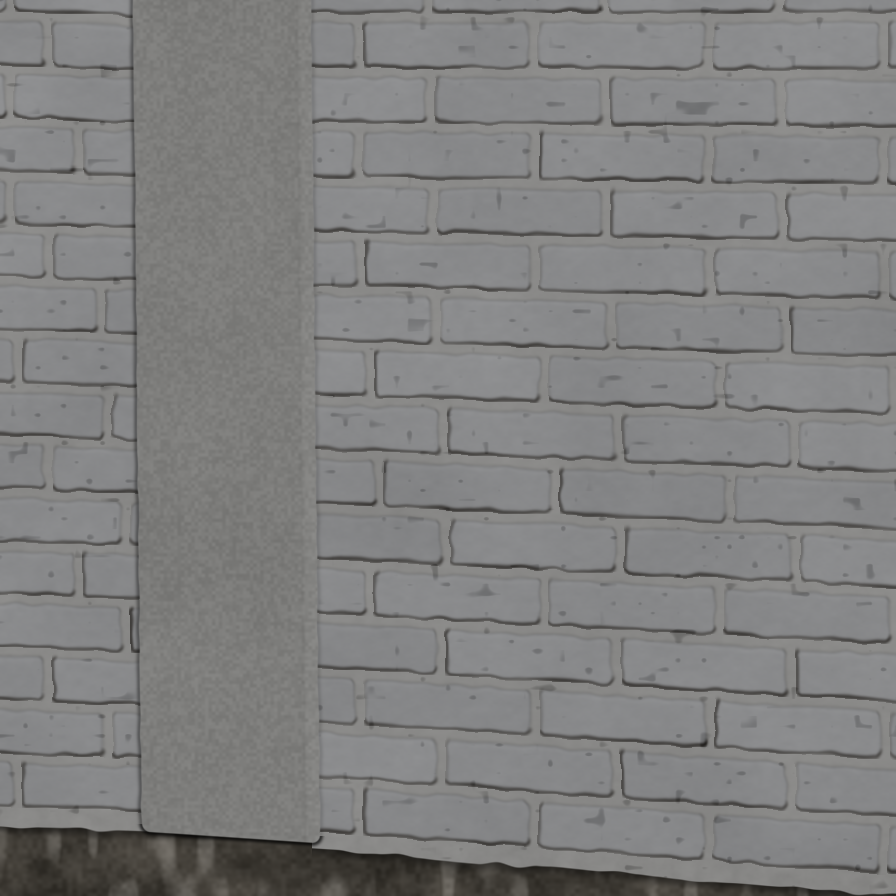
Reproduce this texture procedurally as a Shadertoy shader.

```glsl
// Draws a painted grey brick wall split by a smooth plaster pillar above dark ground.

const float JOINT_PERIOD = 0.1953;
const vec3 BRICK_COLOR = vec3(0.533, 0.536, 0.542);
const vec3 MORTAR_COLOR = vec3(0.540, 0.538, 0.532);
const vec3 SHADOW_COLOR = vec3(0.20, 0.19, 0.18);
const vec3 PILLAR_COLOR = vec3(0.487, 0.486, 0.478);

float hash(vec2 p) {
    vec3 q = fract(vec3(p.xyx) * 0.1031);
    q += dot(q, q.yzx + 33.33);
    return fract((q.x + q.y) * q.z);
}

float noise(vec2 p) {
    vec2 i = floor(p), f = fract(p);
    f = f * f * (3.0 - 2.0 * f);
    return mix(mix(hash(i), hash(i + vec2(1, 0)), f.x),
               mix(hash(i + vec2(0, 1)), hash(i + vec2(1, 1)), f.x), f.y);
}

float fbm(vec2 p) {
    float sum = 0.0, amp = 0.5;
    for (int i = 0; i < 4; i++) {
        sum += amp * noise(p);
        p = p * 2.03 + 17.0;
        amp *= 0.5;
    }
    return sum;
}

float roundBox(vec2 p, vec2 halfSize, float radius) {
    vec2 q = abs(p) - halfSize + radius;
    return length(max(q, 0.0)) + min(max(q.x, q.y), 0.0) - radius;
}

float bell(float x, float width) {
    return exp(-x * x / (width * width));
}

// Position of one vertical joint in each course
float rightJoint(float row) {
    float shift = bell(row - 9.0, 2.5);
    return mod(row, 2.0) > 0.5 ? 0.405 + 0.0234 * shift
                               : 0.483 + 0.001 * row + 0.0104 * shift;
}

float leftJoint(float row) {
    if (mod(row, 2.0) > 0.5) return 0.0586 + 0.034 * cos((row - 3.0) * 0.785);
    return row < 5.0 ? 0.016 : 0.117 + 0.033 * bell(row - 11.0, 2.5);
}

// One painted brick with its mortar and shadowed lower and left edges
vec3 brickCell(vec2 cell, vec2 id, vec2 p, float rowHeight) {
    vec2 center = vec2(0.093, rowHeight * 0.565);
    float d = roundBox(cell - center, vec2(0.092, rowHeight * 0.395), 0.006);
    float inside = smoothstep(0.002, -0.002, d);
    float tone = (hash(id + 4.7) - 0.5) * 0.022;
    vec3 col = mix(MORTAR_COLOR, BRICK_COLOR + tone, inside);

    float top = smoothstep(0.35, 0.12, cell.y / rowHeight);
    float low = smoothstep(0.80, 0.94, cell.y / rowHeight);
    float left = smoothstep(0.008, 0.002, cell.x);
    float right = smoothstep(0.178, 0.184, cell.x);
    col += 0.022 * top * bell(d + 0.004, 0.003);
    col -= 0.045 * (top + right) * bell(d, 0.0022);

    float wear = noise(p * vec2(24.0, 40.0) + id * 3.1);
    float strength = hash(id + 9.3);
    float lowShade = low * mix(0.50, 1.0, wear);
    float leftShade = left * mix(0.12, 0.95, strength * strength);
    float width = mix(0.0019, 0.0030, wear);
    float crack = max(lowShade * bell(d - 0.0005, width),
                      leftShade * bell(d, width + 0.0008 * strength));
    return mix(col, SHADOW_COLOR, crack * 0.88);
}

vec3 wall(vec2 p, bool isRight) {
    vec2 wobble = vec2(noise(p * 65.0), noise(p * 55.0 + 31.0)) - 0.5;
    vec2 q = p + 0.0042 * wobble;
    float s = q.x - 0.3516;
    float rowHeight = isRight ? 0.0609 : 0.0591;
    float level = isRight ? (q.y + 0.0022 * s) / (1.0 + 0.0822 * s) - 0.015
                          : q.y - 0.035 * (q.x - 0.15) - 0.0189;
    float row = floor(level / rowHeight) + 1.0;
    float joint = isRight ? rightJoint(row) : leftJoint(row);
    float column = floor((q.x - joint) / JOINT_PERIOD);
    vec2 cell = vec2(q.x - joint - column * JOINT_PERIOD, level - (row - 1.0) * rowHeight);
    vec2 id = vec2(column + (isRight ? 20.0 : 50.0), row + 5.0);
    vec3 ledge = MORTAR_COLOR + 0.05 * (fbm(p * 60.0) - 0.4);
    vec3 col = row > 15.5 ? ledge : brickCell(cell, id, p, rowHeight);

    // Broad stains, paint grain and small chips
    col += 0.055 * (fbm(p * 9.0) - 0.47) + 0.028 * (fbm(p * vec2(90.0, 130.0)) - 0.47);
    col -= 0.10 * smoothstep(0.86, 0.98, noise(p * vec2(70.0, 95.0) + 8.0));
    return col + 0.015 * (0.5 - p.y);
}

vec3 ground(vec2 p, float depth) {
    vec3 col = mix(vec3(0.15, 0.14, 0.12), vec3(0.36, 0.34, 0.31), fbm(p * vec2(22.0, 30.0)));
    float streak = smoothstep(0.66, 0.88, noise(p * vec2(48.0, 17.0) + 5.0));
    col += 0.13 * streak + 0.06 * (noise(p * 180.0) - 0.5);
    return col * mix(0.62, 1.0, smoothstep(0.0, 0.012, depth));
}

vec3 pillar(vec2 p, float x) {
    vec3 col = PILLAR_COLOR + 0.055 * (noise(p * 260.0) - 0.5);
    col += 0.04 * (fbm(p * vec2(14.0, 8.0)) - 0.47);
    col += 0.025 * smoothstep(0.328, 0.338, x);
    return col - 0.025 * bell(x - 0.331, 0.002) * noise(p * 60.0);
}

void mainImage(out vec4 fragColor, in vec2 fragCoord) {
    vec2 p = fragCoord / iResolution.xy;
    p.y = 1.0 - p.y;
    float aa = 1.0 / iResolution.y;
    bool isRight = p.x > 0.25;
    vec3 col = wall(p, isRight);

    // Ground line, lower on the right where the ledge slopes away
    float groundLine = p.x > 0.348 ? 0.948 + 0.08 * (p.x - 0.352) : 0.923 + 0.03 * p.x;
    float depth = p.y - groundLine + 0.006 * (noise(p * 45.0) - 0.5);
    col = mix(col, ground(p, depth), smoothstep(-aa, aa, depth));

    // Leaning pillar with a thin contact shadow
    vec2 q = vec2(p.x - 0.0105 * p.y, p.y - 0.067 * (p.x - 0.16));
    q.x += 0.002 * (noise(p * 50.0) - 0.5);
    float d = roundBox(q - vec2(0.2478, 0.364), vec2(0.0993, 0.564), 0.009);
    float contact = isRight ? 0.12 : 0.35;
    if (q.y > 0.92) contact = 0.65;
    col *= 1.0 - contact * bell(d - 0.001, 0.003);
    col = mix(col, pillar(p, q.x), smoothstep(aa, -aa, d));

    fragColor = vec4(clamp(col, 0.0, 1.0), 1.0);
}
```
